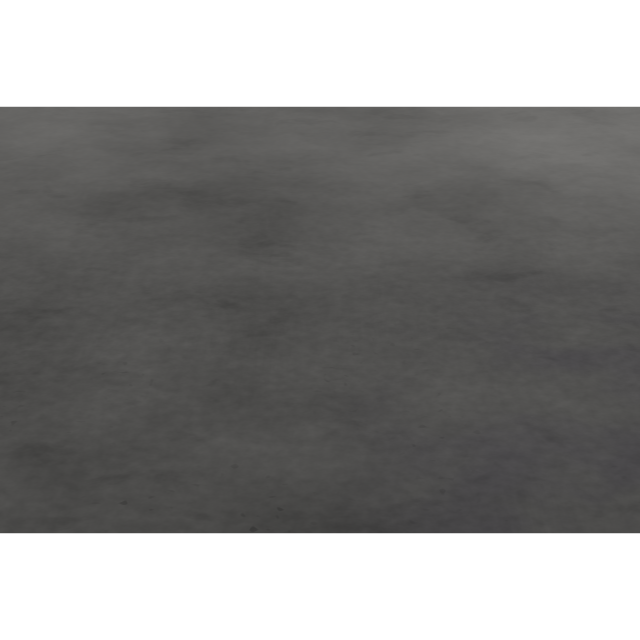
Write a Shadertoy shader that draws this texture.

```glsl
#define SLAB_BOTTOM 0.1667
#define SLAB_TOP 0.8333
#define BASE_TONE 0.308
#define CLOUD_AMOUNT 0.075
#define STAIN_AMOUNT 0.036
#define GRAIN_AMOUNT 0.036
#define SCRATCH_AMOUNT 0.016
#define PIT_AMOUNT 0.045
#define WARM_TINT vec3(1.008, 1.0, 0.982)
#define COOL_TINT vec3(1.005, 0.985, 1.01)

// Random unit gradient for a lattice cell
vec2 cellGradient(vec2 cell) {
    uvec2 q = uvec2(ivec2(cell)) * uvec2(1597u, 3812u) + 7919u;
    uint h = (q.x ^ (q.y << 3)) * 747796405u;
    h = ((h >> 15) ^ h) * 277803737u;
    h = (h >> 13) ^ h;
    float angle = float(h & 65535u) / 65536.0 * 6.28318;
    return vec2(cos(angle), sin(angle));
}

float gradientNoise(vec2 p) {
    vec2 i = floor(p), f = p - i;
    vec2 w = f * f * f * (f * (f * 6.0 - 15.0) + 10.0);
    vec2 e = vec2(1.0, 0.0);
    float a = dot(cellGradient(i), f);
    float b = dot(cellGradient(i + e), f - e);
    float c = dot(cellGradient(i + e.yx), f - e.yx);
    float d = dot(cellGradient(i + 1.0), f - 1.0);
    return mix(mix(a, b, w.x), mix(c, d, w.x), w.y);
}

float fbm(vec2 p, int octaves) {
    float sum = 0.0, weight = 0.55;
    for (int k = 0; k < octaves; k++) {
        sum += weight * gradientNoise(p);
        p = mat2(1.98, 0.16, -0.16, 1.98) * p + 17.3;
        weight *= 0.56;
    }
    return sum;
}

// Broad light: dim below, paler at the far edge, brightest at upper right
float slabLight(vec2 uv) {
    float far = smoothstep(0.48, 0.86, uv.y);
    vec2 glow = (uv - vec2(1.03, 0.85)) / vec2(0.42, 0.22);
    float side = smoothstep(0.25, 0.0, uv.x) * smoothstep(0.5, 0.83, uv.y);
    return BASE_TONE + 0.062 * far + 0.085 * exp(-dot(glow, glow))
         + 0.018 * side - 0.022 * smoothstep(0.33, 0.16, uv.y);
}

vec3 concrete(vec2 uv) {
    // Tilted plane, receding upward
    float depth = 1.0 / (1.6 - uv.y);
    vec2 p = vec2(uv.x - 0.5, 1.6) * depth;
    vec2 warp = 0.04 * vec2(fbm(p * 7.0, 3), fbm(p * 7.0 + 31.0, 3));
    float focus = mix(1.0, 0.4, smoothstep(0.45, 0.83, uv.y));

    // Clouds and ragged stains drawn out sideways
    float clouds = fbm((p + warp) * vec2(3.0, 6.0) + 4.0, 5);
    float streaks = fbm((p + warp) * vec2(9.0, 24.0) + 50.0, 5);
    float stain = smoothstep(0.08, 0.48, streaks - 0.45 * clouds);

    // Fine mottling, faint upright scratches and small pits
    float grain = fbm(p * vec2(55.0, 85.0) + 9.0, 4);
    float scratchZone = smoothstep(0.0, 0.35, fbm(p * 6.0 + 80.0, 3));
    float scratches = fbm(p * vec2(110.0, 16.0) + 23.0, 3) * scratchZone;
    float pitZone = smoothstep(-0.1, 0.3, fbm(p * 5.0 + 63.0, 3))
                  * smoothstep(0.56, 0.38, uv.y);
    float pits = smoothstep(0.34, 0.56, gradientNoise(p * vec2(75.0, 120.0) + 40.0));

    float tone = slabLight(uv) + CLOUD_AMOUNT * clouds + 0.028 * streaks;
    tone -= STAIN_AMOUNT * stain * mix(0.6, 1.0, focus);
    tone += focus * (GRAIN_AMOUNT * grain + SCRATCH_AMOUNT * scratches);
    tone -= PIT_AMOUNT * pits * pitZone;

    float cool = smoothstep(0.45, 0.8, uv.x) * smoothstep(0.62, 0.42, uv.y)
               * smoothstep(0.15, -0.2, clouds);
    return tone * mix(WARM_TINT, COOL_TINT, cool);
}

void mainImage(out vec4 fragColor, in vec2 fragCoord) {
    vec2 uv = fragCoord / iResolution.xy;

    // Slab between two white margins, with soft borders
    float edge = 0.5 / iResolution.y;
    float inside = smoothstep(SLAB_BOTTOM - edge, SLAB_BOTTOM + edge, uv.y)
                 * smoothstep(SLAB_TOP + edge, SLAB_TOP - edge, uv.y);
    fragColor = vec4(mix(vec3(1.0), concrete(uv), inside), 1.0);
}
```
